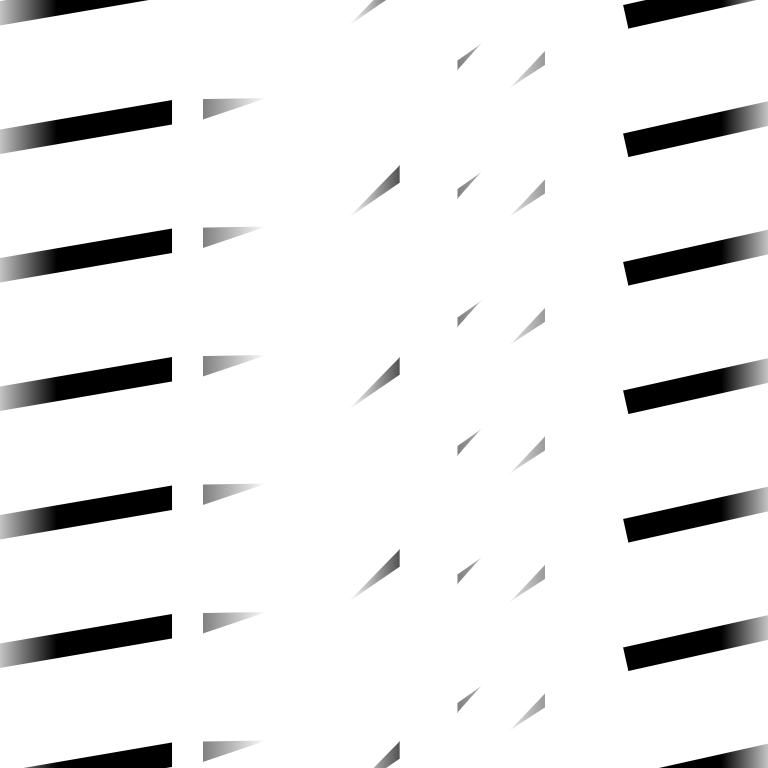
Write a three.js fragment shader that draws this pattern.

```glsl
// Columns of slanted black bars and thin grey shards, repeated up a white ground.
varying vec2 vUv;

const float ROW_PITCH = 0.1673;   // bars and small shards
const float WIDE_PITCH = 0.25;    // central shards
const float BAR_HALF_WIDTH = 0.0157;
const float FADE_LENGTH = 0.074;
const float FADE_GREY = 0.77;
const vec3 WHITE = vec3(1.0);

// Position relative to the nearest vertical repeat of an anchor.
vec2 repeatUp(vec2 p, vec2 anchor, float pitch) {
  vec2 q = p - anchor;
  q.y = mod(q.y + 0.5 * pitch, pitch) - 0.5 * pitch;
  return q;
}

float coverage(float dist, float pixel) {
  return clamp(0.5 - dist / pixel, 0.0, 1.0);
}

// Signed distance to the line a-b, positive on its right.
float sideOf(vec2 p, vec2 a, vec2 b) {
  vec2 d = normalize(b - a);
  return dot(p - a, vec2(d.y, -d.x));
}

// Triangle with an upright blunt edge centred on the origin.
float shardDistance(vec2 p, float halfEdge, vec2 tip) {
  vec2 top = vec2(0.0, halfEdge);
  float turn = sign(tip.x);
  float blunt = turn * sideOf(p, top, -top);
  float lower = turn * sideOf(p, -top, tip);
  float upper = turn * sideOf(p, tip, top);
  return max(blunt, max(lower, upper));
}

// Slanted strip through the origin, cut off along one direction.
float barDistance(vec2 p, float slope, vec2 cutNormal, float cutOffset) {
  vec2 normal = normalize(vec2(-slope, 1.0));
  float strip = abs(dot(p, normal)) - BAR_HALF_WIDTH;
  return max(strip, dot(p, cutNormal) - cutOffset);
}

// Shard shaded from its blunt edge to its tip.
vec3 paintShard(vec3 ground, vec2 p, float halfEdge, vec2 tip,
                vec2 greys, float pixel) {
  float grey = mix(greys.x, greys.y, clamp(p.x / tip.x, 0.0, 1.0));
  return mix(ground, vec3(grey), coverage(shardDistance(p, halfEdge, tip), pixel));
}

// Black bar fading to grey where it meets the canvas border.
vec3 paintBar(vec3 ground, float dist, float borderGap, float fade, float pixel) {
  float grey = FADE_GREY * clamp(1.0 - borderGap / fade, 0.0, 1.0);
  return mix(ground, vec3(grey), coverage(dist, pixel));
}

void main() {
  float pixel = fwidth(vUv.x);
  vec3 color = WHITE;

  // Left bars, cut upright
  vec2 p = repeatUp(vUv, vec2(0.112, 0.8346), ROW_PITCH);
  float bar = barDistance(p, 0.1715, vec2(1.0, 0.0), 0.112);
  color = paintBar(color, bar, vUv.x, FADE_LENGTH, pixel);

  // Right bars, cut square to their slope
  p = repeatUp(vUv, vec2(0.9076, 0.8315), ROW_PITCH);
  bar = barDistance(p, 0.223, -normalize(vec2(1.0, 0.223)), 0.0951);
  color = paintBar(color, bar, 1.0 - vUv.x, 0.82 * FADE_LENGTH, pixel);

  // Wedges beside the left bars
  p = repeatUp(vUv, vec2(0.2643, 0.8577), ROW_PITCH);
  color = paintShard(color, p, 0.0133, vec2(0.0833, 0.0147), vec2(0.5, 1.0), pixel);

  // Central shards
  p = repeatUp(vUv, vec2(0.5204, 0.7734), WIDE_PITCH);
  color = paintShard(color, p, 0.0113, vec2(-0.0671, -0.0573), vec2(0.32, 1.0), pixel);

  // Paired small shards
  p = repeatUp(vUv, vec2(0.5957, 0.915), ROW_PITCH);
  color = paintShard(color, p, 0.0062, vec2(0.0293, 0.0268), vec2(0.5, 0.66), pixel);
  p = repeatUp(vUv, vec2(0.7096, 0.9245), ROW_PITCH);
  color = paintShard(color, p, 0.0091, vec2(-0.0443, -0.0378), vec2(0.6, 0.88), pixel);

  gl_FragColor = vec4(color, 1.0);
}
```
